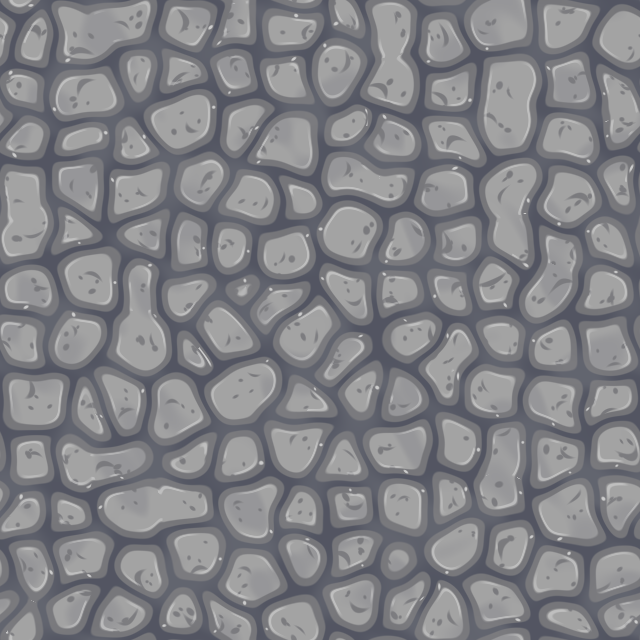
This texture is drawn by a WebGL 1 fragment shader. Its source:

```glsl
precision highp float;
// Rounded cobbles with dark rims, pits and glints, set in slate-blue mortar.
// A wrapped, weighted cell diagram gives the stones; some neighbouring cells
// fuse into long ones, and a smooth border distance shapes rim and face.
uniform vec2 u_resolution;

#define CELLS 12.0      // cells per tile side
#define JITTER 0.62     // scatter of the cell sites
#define SIZE_VARIETY 0.24
#define FUSE 0.075      // chance to join the right or the upper cell
#define ROUNDING 15.0   // higher is sharper corners
#define GAP 0.050       // half width of the mortar, in cells
#define RIM 0.112       // width of the rim, in cells
#define WARP 0.0045     // bend of the outlines, in canvas units
#define PITS 4
#define GLINT 0.6       // strength of the highlights

const float TAU = 6.2831853;
const float WELD = 14.0; // softness of the waist in fused stones

vec2 wrapCell(vec2 c) { return floor(mod(c + 0.5, CELLS)); }

vec4 hash4(vec2 c) {
  vec4 p = fract(c.xyxy * vec4(0.1031, 0.1030, 0.0973, 0.1099));
  p += dot(p, p.wzxy + 33.33);
  return fract((p.xxyz + p.yzzw) * p.zywx);
}

vec2 heading(float turn) { return vec2(cos(TAU * turn), sin(TAU * turn)); }

// Tiling layered sines, roughly -1 to 1
float waves(vec2 uv) {
  vec2 a = TAU * uv;
  float s = sin(3.0 * a.x + 2.0 * a.y + 1.3 * sin(4.0 * a.y));
  s += sin(5.0 * a.y - 4.0 * a.x + 1.5 * sin(3.0 * a.x));
  s += 0.7 * sin(9.0 * a.x + 7.0 * a.y + 2.0 * sin(5.0 * a.y));
  return s / 2.2;
}

// Site of a cell: offset from p, weighted squared distance, owning stone
void site(vec2 cell, vec2 p, out vec2 r, out float f, out vec2 owner) {
  vec4 h = hash4(wrapCell(cell));
  r = cell + 0.5 + JITTER * (h.xy - 0.5) - p;
  f = dot(r, r) - SIZE_VARIETY * (h.z - 0.5);
  owner = wrapCell(cell + vec2(step(1.0 - FUSE, h.w), step(h.w, FUSE)));
}

// Dark oval pits and one tapered crack, relative to the site
float pits(vec2 q, vec2 id, float soft) {
  float mask = 0.0;
  for (int i = 0; i < PITS; i++) {
    float n = float(i);
    vec4 h = hash4(id + 17.0 * (n + 1.0));
    vec2 axis = heading(h.z);
    vec2 d = q - heading(h.x) * mix(0.08, 0.34, h.y);
    d = vec2(dot(d, axis), dot(d, vec2(-axis.y, axis.x)));
    float crack = 1.0 - step(0.5, n);
    d.y += crack * 2.5 * d.x * d.x;
    float radius = mix(0.025, 0.062, h.w * h.w);
    float stretch = mix(1.4, 3.6, crack);
    float dist = length(d * vec2(1.0 / stretch, 1.0)) - radius;
    mask = max(mask, 1.0 - smoothstep(-soft, soft, dist));
  }
  return mask;
}

void main() {
  vec2 uv = gl_FragCoord.xy / u_resolution;
  float soft = max(0.9 * CELLS / min(u_resolution.x, u_resolution.y), 0.012);
  vec2 bend = sin(TAU * (7.0 * uv.yx + vec2(2.0, -3.0) * uv))
            + 0.6 * sin(TAU * (vec2(13.0, 11.0) * uv.yx + 4.0 * uv));
  vec2 p = CELLS * (uv + WARP * bend);
  vec2 base = floor(p);
  vec2 r, owner, nearR, stone, nearCell;
  float f, nearF = 100.0;

  // Nearest site and its stone
  for (int j = -2; j <= 2; j++) for (int i = -2; i <= 2; i++) {
    vec2 cell = base + vec2(float(i), float(j));
    site(cell, p, r, f, owner);
    if (f < nearF) { nearF = f; nearR = r; stone = owner; nearCell = wrapCell(cell); }
  }
  // Blended centre of the cells fused into this stone
  float weightSum = 0.0;
  vec2 centre = vec2(0.0);
  for (int j = -2; j <= 2; j++) for (int i = -2; i <= 2; i++) {
    site(base + vec2(float(i), float(j)), p, r, f, owner);
    float w = exp(-WELD * (f - nearF)) * step(distance(owner, stone), 0.5);
    weightSum += w;
    centre += w * r;
  }
  centre /= weightSum;
  float ownF = nearF - log(weightSum) / WELD;
  // Smooth distance to the border with other stones
  float borderSum = 0.0;
  for (int j = -2; j <= 2; j++) for (int i = -2; i <= 2; i++) {
    site(base + vec2(float(i), float(j)), p, r, f, owner);
    float d = (f - ownF) / max(2.0 * distance(r, centre), 0.25);
    borderSum += exp(-ROUNDING * d) * step(0.5, distance(owner, stone));
  }
  float border = -log(max(borderSum, 1e-9)) / ROUNDING;

  // Mortar, rim and face
  float mottle = waves(uv);
  vec3 mortar = mix(vec3(0.325, 0.335, 0.385), vec3(0.385, 0.395, 0.435),
                    smoothstep(-0.45, 0.75, mottle));
  vec3 rim = vec3(0.47, 0.47, 0.485) + 0.012 * mottle;
  float inside = border - GAP - RIM;
  float shade = smoothstep(0.1, 0.7, waves(uv.yx + 0.37));
  vec3 face = mix(vec3(0.64), vec3(0.59, 0.59, 0.60), shade);
  face = mix(face, rim, 0.9 * pits(-nearR, nearCell, soft));

  // Glints: arcs inside the rim and a bright fleck on it
  vec4 h = hash4(stone + 91.0);
  vec2 toLight = heading(h.x);
  float facing = dot(normalize(-centre + 1e-5), toLight);
  float arc = smoothstep(0.6, 0.95, max(facing, -0.85 * facing));
  arc *= 1.0 - smoothstep(0.008, 0.012 + soft, abs(inside - 0.03));
  face = mix(face, vec3(0.82), GLINT * arc);
  vec2 fleckDir = heading(h.x + mix(0.07, 0.13, h.y));
  float across = dot(centre, vec2(-fleckDir.y, fleckDir.x));
  float fleck = length(vec2(across, inside + 0.5 * RIM)) - mix(0.018, 0.036, h.z);
  fleck = (1.0 - smoothstep(-soft, soft, fleck)) * step(dot(centre, fleckDir), 0.0);
  rim = mix(rim, vec3(0.80), fleck * step(0.3, h.w));

  vec3 color = mix(mortar, rim, smoothstep(-soft, soft, border - GAP));
  color = mix(color, face, smoothstep(-soft, soft, inside));
  gl_FragColor = vec4(color, 1.0);
}
```
